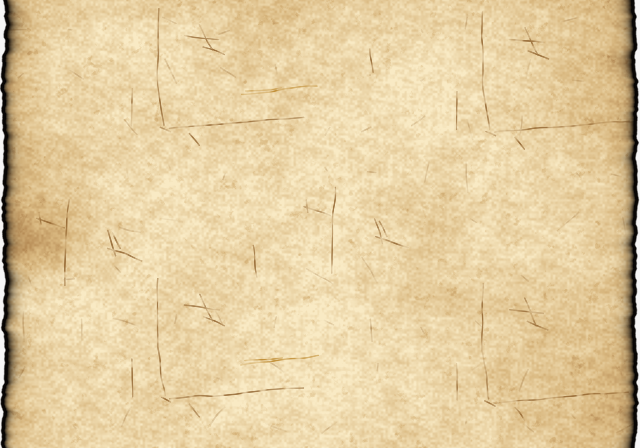
Give the GLSL for this texture, as a Shadertoy shader.

```glsl
// Aged parchment sheet with charred ragged sides, stains and fine scratches.

const vec3 PAPER_LIGHT = vec3(0.955, 0.885, 0.725);
const vec3 PAPER_TAN   = vec3(0.850, 0.720, 0.500);
const vec3 STAIN_BROWN = vec3(0.680, 0.500, 0.290);
const vec3 SCRATCH_INK = vec3(0.520, 0.330, 0.120);
const vec3 OCHRE_INK   = vec3(0.720, 0.500, 0.120);
const vec3 CHAR_BLACK  = vec3(0.030, 0.020, 0.015);
const vec3 BACKDROP    = vec3(0.970, 0.965, 0.965);
const float EDGE_INSET = 0.008;    // mean gap between canvas side and sheet
const float EDGE_RAGGED = 0.016;   // depth of the torn outline
const float CHAR_WIDTH = 0.010;    // falloff of the black burn
const float SCORCH_WIDTH = 0.055;  // falloff of the brown glow
const float SCRATCH_HALF = 0.0006; // half width of a scratch
const float GRAIN = 0.62;          // strength of the fine grain
const vec2 GROUP_STEP = vec2(0.725, 0.604);

// Scratch strokes as (start, end), relative to their group anchor, y downward.
const vec4 TALL_GROUP[10] = vec4[10](
    vec4(0.004, 0.000, 0.002, 0.150), vec4(0.002, 0.150, 0.018, 0.260),
    vec4(-0.054, 0.18, -0.054, 0.262), vec4(0.010, 0.265, 0.032, 0.275),
    vec4(0.075, 0.280, 0.096, 0.307), vec4(0.030, 0.268, 0.330, 0.242),
    vec4(0.097, 0.035, 0.125, 0.095), vec4(0.105, 0.085, 0.150, 0.104),
    vec4(0.063, 0.060, 0.140, 0.068), vec4(0.477, 0.090, 0.482, 0.140));
const vec4 SMALL_GROUP[8] = vec4[8](
    vec4(0.000, 0.000, -0.007, 0.090), vec4(-0.007, 0.090, -0.009, 0.190),
    vec4(-0.070, 0.043, -0.010, 0.064), vec4(-0.065, 0.030, -0.062, 0.055),
    vec4(0.088, 0.070, 0.105, 0.125), vec4(0.088, 0.108, 0.163, 0.136),
    vec4(0.098, 0.075, 0.115, 0.110), vec4(-0.185, 0.13, -0.175, 0.20));

float hash(vec2 p) {
    return fract(sin(dot(p, vec2(127.1, 311.7))) * 43758.5453);
}

float noise(vec2 p) {
    vec2 i = floor(p), f = fract(p);
    f = f * f * (3.0 - 2.0 * f);
    return mix(mix(hash(i), hash(i + vec2(1, 0)), f.x),
               mix(hash(i + vec2(0, 1)), hash(i + vec2(1, 1)), f.x), f.y);
}

float fbm(vec2 p) {
    float sum = 0.0, amp = 0.5;
    for (int i = 0; i < 5; i++) {
        sum += amp * noise(p);
        p = mat2(1.6, 1.2, -1.2, 1.6) * p + 7.3;
        amp *= 0.5;
    }
    return sum / 0.97;
}

float blob(vec2 p, vec2 center, vec2 radius) {
    vec2 d = (p - center) / radius;
    return exp(-dot(d, d));
}

float stroke(vec2 p, vec4 s, float aa) {
    vec2 ab = s.zw - s.xy, ap = p - s.xy;
    float t = clamp(dot(ap, ab) / dot(ab, ab), 0.0, 1.0);
    float line = 1.0 - smoothstep(SCRATCH_HALF, SCRATCH_HALF + aa, length(ap - ab * t));
    return line * (0.45 + 0.55 * sin(3.14159 * clamp(t, 0.1, 0.9)));
}

// Short faint hairs, one random stroke per cell.
float hairs(vec2 p, float aa) {
    vec2 q = p * 9.0, cell = floor(q);
    float angle = 6.2832 * hash(cell + 3.1);
    vec2 mid = 0.35 + 0.3 * vec2(hash(cell), hash(cell + 9.7));
    vec2 arm = 0.3 * hash(cell + 5.3) * vec2(cos(angle), sin(angle)) + 0.02;
    vec4 s = vec4(cell + mid - arm, cell + mid + arm) / 9.0;
    return stroke(p, s, aa) * step(0.45, hash(cell + 1.9));
}

void mainImage(out vec4 fragColor, in vec2 fragCoord) {
    float aa = 1.0 / iResolution.y;
    float width = iResolution.x * aa;
    vec2 p = vec2(fragCoord.x * aa, 1.0 - fragCoord.y * aa);

    // Broad tone: cloudy paper, pale patches, darker right side
    float tone = 0.34 + 1.1 * (fbm(p * vec2(3.0, 4.5) + 2.0) - 0.5);
    for (int row = 0; row < 2; row++) {
        float y = 0.14 + GROUP_STEP.y * float(row);
        tone -= 0.20 * blob(p, vec2(0.19, y), vec2(0.20, 0.15));
        tone -= 0.18 * blob(p, vec2(0.90, y), vec2(0.22, 0.12));
        tone += 0.22 * blob(p, vec2(1.32, y + 0.06), vec2(0.16, 0.20));
    }
    tone += 0.22 * blob(p, vec2(0.98, 0.43), vec2(0.25, 0.08));
    tone += 0.12 * exp(-p.y / 0.04);

    // Fine tone: mottling, slanted fibres, grain and specks
    vec2 fibre = vec2(p.x + 0.35 * p.y, p.y - 0.25 * p.x);
    tone += 0.75 * (fbm(p * 32.0) - 0.5);
    tone += 0.30 * (noise(fibre * vec2(28.0, 130.0)) - 0.5);
    tone += GRAIN * (noise(p * 190.0) - 0.5);
    tone += 0.45 * smoothstep(0.66, 0.82, fbm(p * 60.0 + 31.0));
    float stain = blob(p, vec2(0.08, 0.54), vec2(0.09, 0.07));
    tone += stain * (0.35 + 1.1 * fbm(p * 18.0));

    // Torn side outline and its distance into the sheet
    float side = step(0.5 * width, p.x);
    float coarse = fbm(vec2(p.y * 22.0, side * 40.0 + 4.0));
    float fine = noise(vec2(p.y * 110.0, side * 17.0 + 8.0));
    float inset = EDGE_INSET + EDGE_RAGGED * (coarse - 0.5) + 0.004 * (fine - 0.5);
    float depth = min(p.x, width - p.x) - inset;
    float inner = max(depth, 0.0);
    float scorch = exp(-inner / SCORCH_WIDTH);
    tone += scorch * (0.55 + 0.6 * fbm(p * 14.0 + 5.0));

    vec3 color = mix(PAPER_LIGHT, PAPER_TAN, clamp(tone, -0.2, 1.0));
    color = mix(color, STAIN_BROWN, clamp((tone - 1.0) * 0.8, 0.0, 1.0));

    // Scratch groups
    vec2 w = p + 0.005 * (vec2(noise(p * 25.0), noise(p * 25.0 + 50.0)) - 0.5);
    float ink = 0.35 * hairs(w, aa), ochre = 0.0;
    for (int col = 0; col < 2; col++) {
        float c = float(col);
        for (int row = 0; row < 2; row++) {
            vec2 q = w - vec2(0.349, 0.019 + 0.008 * c) - GROUP_STEP * vec2(c, row);
            for (int i = 0; i < 10; i++) ink = max(ink, stroke(q, TALL_GROUP[i], aa));
            if (col == 0) {
                ochre = max(ochre, stroke(q, vec4(0.19, 0.192, 0.36, 0.172), aa));
                ochre = max(ochre, stroke(q, vec4(0.20, 0.183, 0.28, 0.178), aa));
            }
        }
        vec2 q = w - vec2(0.749 - 0.595 * c, 0.418 + 0.028 * c);
        for (int i = 0; i < 8; i++) ink = max(ink, stroke(q, SMALL_GROUP[i], aa));
    }
    float worn = smoothstep(0.2, 0.7, noise(p * 75.0 + 13.0));
    color = mix(color, SCRATCH_INK, 0.75 * ink * (0.3 + 0.7 * worn));
    color = mix(color, OCHRE_INK, 0.8 * ochre * (0.4 + 0.6 * worn));

    // Charred rim, then the backdrop outside the sheet
    float burnt = exp(-max(inner - 0.007, 0.0) / (CHAR_WIDTH * (0.5 + coarse)));
    color = mix(color, CHAR_BLACK, burnt);
    color = mix(BACKDROP, color, smoothstep(-aa, aa, depth));
    fragColor = vec4(color, 1.0);
}
```
